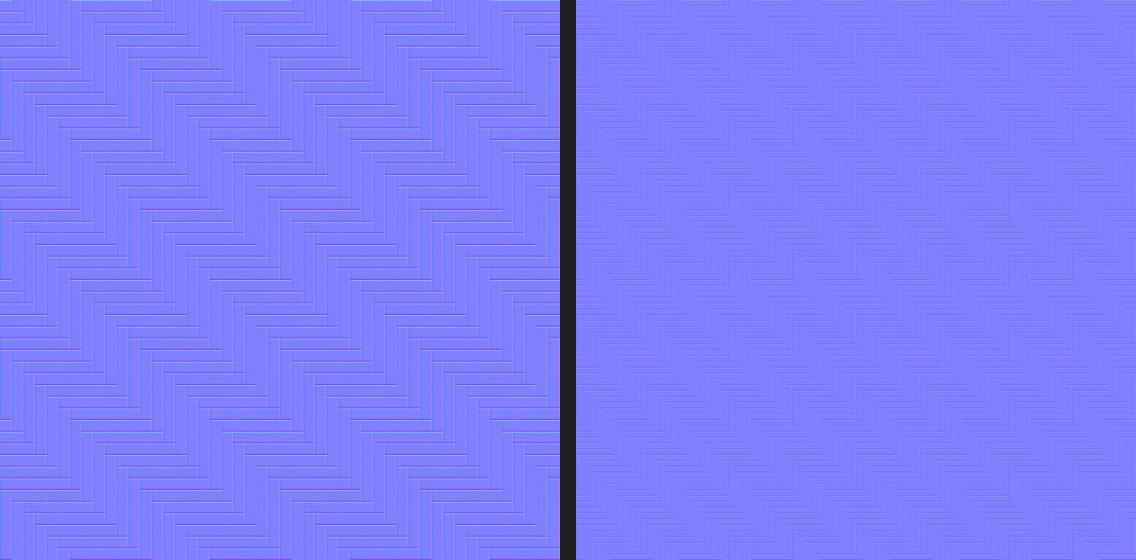
Left, the tile; right, the same tile 2 across and 2 down.
Write a Shadertoy shader that draws this texture map.

```glsl
// Tangent-space normal map of a herringbone plank floor, 48 by 48 plank widths.
// Each point is mapped to its plank; bevels on the four sides and layered-sine
// wood grain give the slope. Plank seeds wrap every 24 cells so the map tiles.

const float CELLS = 48.0;        // plank widths across the canvas
const float PLANK_LENGTH = 6.0;  // in plank widths
const float SEED_PERIOD = 24.0;  // cells before the wear repeats
const int SAMPLES = 3;           // antialiasing samples per axis
const float SAMPLE_SPREAD = 0.75;

float hash(vec2 p) {
    return fract(sin(dot(p, vec2(12.99, 78.23))) * 4375.5);
}

// Finds the plank under a point: local position, size and lower-left cell.
bool findPlank(vec2 p, out vec2 local, out vec2 size, out vec2 id) {
    vec2 cell = floor(p);
    float stepIndex = mod(cell.x + cell.y + PLANK_LENGTH, 2.0 * PLANK_LENGTH);
    bool horizontal = stepIndex < PLANK_LENGTH;
    vec2 offset = horizontal ? vec2(stepIndex, 0.0)
                             : vec2(0.0, stepIndex - PLANK_LENGTH);
    local = fract(p) + offset;
    size = horizontal ? vec2(PLANK_LENGTH, 1.0) : vec2(1.0, PLANK_LENGTH);
    id = mod(cell - offset, SEED_PERIOD);
    return horizontal;
}

// Bevel weight: full at the side, gone just past the given width.
float bevel(float d, float width) {
    return 1.0 - smoothstep(width - 0.02, width + 0.02, d);
}

vec2 bevelSlope(vec2 local, vec2 size) {
    vec2 far = size - local;
    vec2 slope = bevel(local.x, 0.115) * vec2(-0.135, 0.015);
    slope.x += bevel(far.x, 0.085) * 0.17;
    slope.y += bevel(far.y, 0.09) * 0.175;
    slope.y -= bevel(local.y, 0.065) * 0.15 + bevel(local.y, 0.13) * 0.065;
    return slope;
}

// Slope across the fibres, broken into patches along the plank.
float grain(float along, float across, float seed) {
    float phase = seed * 40.0;
    float warp = sin(along * 2.1 + phase) + 0.5 * sin(along * 5.3 - phase);
    float fibres = sin(across * 19.0 + warp * 1.6 + phase)
                 + 0.7 * sin(across * 31.0 - warp * 2.3 + along * 1.7);
    float patches = sin(along * 7.0 + across * 9.0 + phase)
                  * sin(along * 3.7 - across * 13.0 + warp);
    return fibres * (0.4 + 0.6 * patches);
}

// Two planks in each seed period are more worn than the rest.
float grainStrength(vec2 id, float seed) {
    float wornDistance = min(distance(id, vec2(20.0, 10.0)),
                             distance(id, vec2(2.0, 4.0)));
    return wornDistance < 0.5 ? 0.045 : mix(0.009, 0.024, seed * seed);
}

vec3 floorNormal(vec2 p) {
    vec2 local, size, id;
    bool horizontal = findPlank(p, local, size, id);
    float seed = hash(id);
    vec2 fibre = horizontal ? local : local.yx;
    float ripple = grain(fibre.x, fibre.y, seed) * grainStrength(id, seed);
    vec2 grainSlope = horizontal ? vec2(ripple * 0.2, ripple)
                                 : vec2(ripple, ripple * 0.2);
    vec2 slope = bevelSlope(local, size) + grainSlope;
    return vec3(0.5 + slope, 1.0 - 0.25 * length(slope));
}

void mainImage(out vec4 fragColor, in vec2 fragCoord) {
    vec3 sum = vec3(0.0);
    for (int y = 0; y < SAMPLES; y++) {
        for (int x = 0; x < SAMPLES; x++) {
            vec2 jitter = (vec2(x, y) + 0.5) / float(SAMPLES) - 0.5;
            vec2 point = (fragCoord + jitter * SAMPLE_SPREAD) / iResolution.xy;
            sum += floorNormal(point * CELLS);
        }
    }
    fragColor = vec4(sum / float(SAMPLES * SAMPLES), 1.0);
}
```
